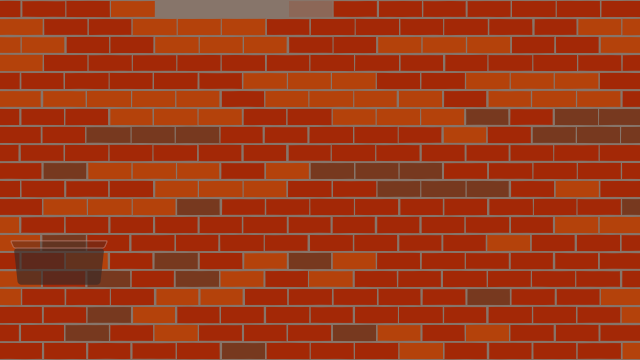
Give the GLSL for this texture, as a Shadertoy shader.

```glsl
// A flat running-bond brick wall with red, orange and brown bricks, in runs or singly.
// Each brick is a cell of a staggered grid whose joints vary in width and position;
// a bare mortar patch lies in the top row and a translucent tub stands at lower left.
#define ROWS 20.0
#define BRICK_LENGTH 0.1237
#define BED_JOINT 0.0056
#define THIN_JOINT 0.0032
#define THICK_JOINT 0.0068
#define WOBBLE 0.0006
#define RED vec3(0.640, 0.157, 0.024)
#define ORANGE vec3(0.705, 0.258, 0.045)
#define BROWN vec3(0.465, 0.222, 0.120)
#define MORTAR vec3(0.530, 0.460, 0.415)
#define TUB_BODY vec3(0.235, 0.165, 0.150)
#define TUB_RIM vec3(0.760, 0.530, 0.480)

float hash(vec2 p) {
    vec3 q = fract(p.xyx * vec3(0.1031, 0.1030, 0.0973));
    q += dot(q, q.yzx + 33.33);
    return fract((q.x + q.y) * q.z);
}

float cornerSlope(vec2 cell, vec2 offset) {
    float angle = 6.2832 * hash(cell);
    return dot(vec2(cos(angle), sin(angle)), offset);
}

float gradientNoise(vec2 p) {
    vec2 i = floor(p), f = p - i;
    vec2 w = f * f * f * (f * (f * 6.0 - 15.0) + 10.0);
    vec2 e = vec2(1.0, 0.0);
    return mix(mix(cornerSlope(i, f), cornerSlope(i + e, f - e), w.x),
               mix(cornerSlope(i + e.yx, f - e.yx), cornerSlope(i + 1.0, f - 1.0), w.x), w.y);
}

// Antialiased coverage of the inside (negative) part of a distance
float cover(float d) {
    return clamp(0.5 - d * iResolution.y, 0.0, 1.0);
}

// Upper rows repeat five slots: a run of three bricks, then two singles
float slotInRow(vec2 cell) {
    return mod(cell.x + floor(5.0 * hash(vec2(cell.y, 41.0))), 5.0);
}

vec3 brickColor(vec2 cell) {
    float slot = slotInRow(cell);
    bool upper = cell.y < 12.0;
    bool inRun = upper && slot < 2.5;
    vec2 id = inRun ? vec2(cell.x - slot, cell.y) : cell;
    float chance = inRun ? 0.62 : upper ? 0.16 : 0.28;
    if (cell.y < 0.5 || (upper && mod(cell.y, 5.0) == 3.0)) chance = 0.04;
    if (hash(id + 17.0) > chance) return RED;
    bool brown = cell.y > 5.5 && hash(id + 73.0) < 0.5;
    return brown ? BROWN : ORANGE;
}

// Upright joint on the left of a cell: x = shift, y = half width
vec2 uprightJoint(vec2 cell) {
    float slot = slotInRow(cell);
    bool thin = cell.y < 12.0 && (slot == 1.0 || slot == 2.0);
    float width = thin ? THIN_JOINT : mix(THIN_JOINT, THICK_JOINT, hash(cell + 5.0));
    return vec2((hash(cell + 29.0) - 0.5) * 0.003, 0.5 * width);
}

vec3 wall(vec2 p) {
    float v = (1.0 - p.y) * ROWS;
    float row = floor(v);
    float stagger = mod(row, 2.0) < 0.5 ? 0.468 : 0.954;
    float u = p.x / BRICK_LENGTH - stagger - 0.05 * (hash(vec2(row, 9.0)) - 0.5);
    vec2 cell = vec2(floor(u), row);

    // Distance to the four edges of the brick
    vec2 left = uprightJoint(cell), right = uprightJoint(cell + vec2(1.0, 0.0));
    float x = fract(u) * BRICK_LENGTH, y = fract(v) / ROWS;
    float dx = max(left.x + left.y - x, x - BRICK_LENGTH - right.x + right.y);
    float bed = 0.5 * BED_JOINT + 0.001 * (hash(cell + 61.0) - 0.5);
    float dy = max(bed - y, y - 1.0 / ROWS + bed);
    float d = max(dx, dy) + WOBBLE * gradientNoise(p * 22.0);

    // Bare patch in the top row, ending in one faded brick
    vec3 color = brickColor(cell);
    if (row == 0.0 && cell.x == 2.0) color = ORANGE;
    if (row == 0.0 && cell.x > 2.5 && cell.x < 6.5)
        color = cell.x > 5.5 ? mix(MORTAR, RED, 0.19) : MORTAR;
    return mix(MORTAR, color, cover(d));
}

// Upright tapered box with rounded corners, widening with height
float taperedBox(vec2 p, vec2 halfSize, float taper, float radius) {
    vec2 q = abs(p) - vec2(halfSize.x + taper * p.y, halfSize.y) + radius;
    return length(max(q, 0.0)) + min(max(q.x, q.y), 0.0) - radius;
}

void mainImage(out vec4 fragColor, in vec2 fragCoord) {
    vec2 p = fragCoord / iResolution.y;
    vec3 color = wall(p);

    // Translucent tub with a pale outlined rim
    float body = taperedBox(p - vec2(0.164, 0.260), vec2(0.120, 0.051), 0.11, 0.010);
    float rim = taperedBox(p - vec2(0.164, 0.321), vec2(0.130, 0.010), 0.45, 0.005);
    color = mix(color, TUB_BODY, 0.68 * cover(body));
    color = mix(color, TUB_BODY, 0.35 * cover(rim));
    color = mix(color, TUB_RIM, 0.55 * cover(abs(rim) - 0.0018));
    fragColor = vec4(color, 1.0);
}
```
